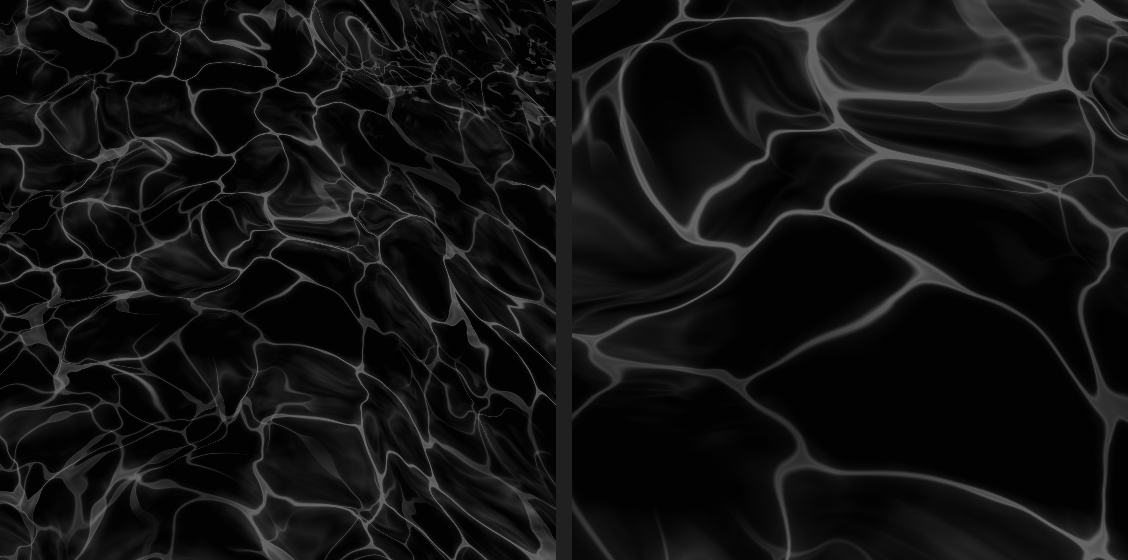
Left, the full canvas; right, a detail of the centre.
Give the GLSL for this texture, as a Shadertoy shader.

```glsl
// Light caustics on a dark pool floor: a warped, perspective-scaled net of
// Voronoi borders, swelling into pale folded sheets, over faint wisps of light.
// A finer second net and a patch of choppy ripples at upper right add detail.

const float BLACK_LEVEL = 0.008;
const float PEAK_LEVEL  = 0.39;

float hash(vec2 p) {
    return fract(sin(dot(p, vec2(127.1, 311.7))) * 43758.5453);
}

vec2 hash2(vec2 p) {
    return vec2(hash(p), hash(p + 37.3));
}

float noise(vec2 p) {
    vec2 i = floor(p), f = fract(p);
    f = f * f * (3.0 - 2.0 * f);
    return mix(mix(hash(i), hash(i + vec2(1, 0)), f.x),
               mix(hash(i + vec2(0, 1)), hash(i + vec2(1, 1)), f.x), f.y);
}

float fbm(vec2 p) {
    float sum = 0.0, amp = 0.533;
    for (int i = 0; i < 4; i++) {
        sum += amp * noise(p);
        p = mat2(1.6, 1.2, -1.2, 1.6) * p + 11.7;
        amp *= 0.5;
    }
    return sum;
}

vec2 warp(vec2 p, float freq, float amount) {
    vec2 n = vec2(noise(p * freq + 3.1), noise(p * freq + 57.9));
    return p + amount * (n - 0.5);
}

// Canvas to water plane: smaller cells far away, slanting down to the right
vec2 waterPlane(vec2 uv) {
    float bend = max(uv.x - 0.42, 0.0);
    float y = uv.y + 0.70 * bend * bend;
    return vec2((uv.x - 0.5) * (6.0 + 4.0 * y), 7.2 * y + 2.8 * y * y);
}

vec2 cellPoint(vec2 cell, float jitter) {
    return cell + 0.5 + jitter * (hash2(cell) - 0.5);
}

// Distance to cell borders; the smooth minimum webs the junctions
float borderDistance(vec2 p, float jitter, float sharpness) {
    vec2 home = floor(p), nearest = vec2(0), nearCell = home;
    float best = 1e3;
    for (int y = -1; y <= 1; y++)
    for (int x = -1; x <= 1; x++) {
        vec2 cell = home + vec2(x, y);
        vec2 r = cellPoint(cell, jitter) - p;
        if (dot(r, r) < best) { best = dot(r, r); nearest = r; nearCell = cell; }
    }
    float sum = 1e-9;
    for (int y = -2; y <= 2; y++)
    for (int x = -2; x <= 2; x++) {
        vec2 cell = nearCell + vec2(x, y);
        vec2 r = cellPoint(cell, jitter) - p;
        vec2 across = r - nearest;
        if (dot(across, across) > 1e-4)
            sum += exp(-sharpness * dot(0.5 * (r + nearest), normalize(across)));
    }
    return -log(sum) / sharpness;
}

// Bright filament that opens into a dimmer sheet with lit rims
float filament(float d, float swell, float thin, float streak) {
    float width = thin + 0.10 * swell;
    float sheet = 1.0 - smoothstep(width, width + 0.022, d);
    float rim = exp(-abs(d - width) / 0.012);
    float halo = exp(-max(d, 0.0) / 0.07);
    return sheet * mix(0.17, 0.02 + 0.28 * streak, swell) + 0.10 * rim + 0.09 * halo;
}

// Narrow curved streaks along the ridges of a noise field
float wisps(vec2 p) {
    float ridge = 1.0 - abs(2.0 * fbm(p) - 1.0);
    return pow(ridge, 7.0);
}

// Thin, broken contour lines of choppy water
float ripples(vec2 p) {
    float level = fbm(warp(p, 0.8, 1.2));
    float line = 1.0 - smoothstep(0.03, 0.16, abs(fract(level * 4.0) - 0.5));
    return line * smoothstep(0.30, 0.75, noise(p * 1.7 + 8.0));
}

void mainImage(out vec4 fragColor, in vec2 fragCoord) {
    vec2 uv = fragCoord / iResolution.xy;
    vec2 plane = waterPlane(uv);
    vec2 flow = warp(warp(warp(plane, 0.9, 0.9), 2.4, 0.32), 6.0, 0.07);
    float streak = fbm(flow * vec2(2.5, 6.0));

    // Main net
    float swell = smoothstep(0.66, 0.92, noise(plane * 1.5 + 21.0));
    float strength = mix(0.50, 1.10, smoothstep(0.2, 0.8, noise(plane * 1.1 + 5.0)));
    float mainDist = borderDistance(flow, 0.9, 28.0);
    float light = strength * filament(mainDist, swell, 0.004, streak);

    // Finer, patchy net, stronger on the left
    vec2 fine = warp(mat2(1.25, 0.6, -0.6, 1.25) * flow + 40.0, 1.8, 0.45);
    float patchy = smoothstep(0.35, 0.80, noise(plane * 0.9 + 71.0) + 0.2 * (0.5 - uv.x));
    float fineSwell = smoothstep(0.70, 0.95, noise(plane * 1.8 + 90.0));
    light += 0.60 * patchy * filament(borderDistance(fine, 0.9, 28.0), fineSwell, 0.003, streak);

    // Fibrous veils drifting inside the cells
    float veil = smoothstep(0.34, 0.70, fbm(plane * 1.1 + 15.0));
    vec2 drift = warp(flow, 1.2, 0.8) * vec2(1.1, 2.0);
    light += veil * (0.11 * wisps(drift + 33.0) + 0.14 * streak * streak);

    // Choppy far corner
    float choppy = smoothstep(0.58, 0.78, uv.x + 0.25 * (noise(uv * 9.0) - 0.5))
                 * smoothstep(0.70, 0.84, uv.y);
    vec2 chop = mat2(0.85, 0.53, -0.53, 0.85) * uv * vec2(17.0, 30.0);
    light = mix(light, 0.65 * light + 0.20 * ripples(chop), choppy);

    light = BLACK_LEVEL + max(light - 0.022, 0.0);
    fragColor = vec4(vec3(min(light, PEAK_LEVEL)), 1.0);
}
```
